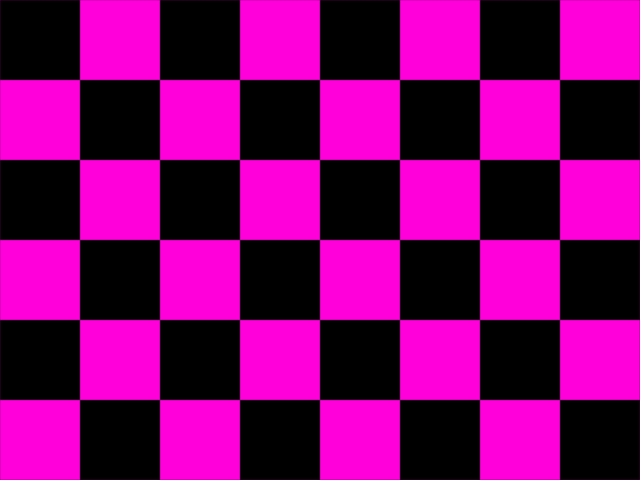
Give the GLSL for this pattern, as a Shadertoy shader.

```glsl
const vec2 CELLS = vec2(8.0, 6.0);          // squares across and down
const vec3 MAGENTA = vec3(1.0, 0.0, 0.86);
const vec3 BLACK = vec3(0.0);
const float EDGE_SOFTNESS = 0.66;           // half width of an edge, in pixels

// Signed distance to the nearest grid line, alternating sign from cell to cell
vec2 alternatingDistance(vec2 cell) {
    return abs(mod(cell - 0.5, 2.0) - 1.0) - 0.5;
}

// 1 on squares of even parity, 0 on odd ones, with smoothed edges
float checker(vec2 cell, vec2 edge) {
    vec2 side = clamp(alternatingDistance(cell) / edge, -1.0, 1.0);
    return 0.5 + 0.5 * side.x * side.y;
}

void mainImage(out vec4 fragColor, in vec2 fragCoord) {
    // Canvas position and edge width in cell units
    vec2 cell = CELLS * fragCoord / iResolution.xy;
    vec2 edge = EDGE_SOFTNESS * CELLS / iResolution.xy;

    fragColor = vec4(mix(BLACK, MAGENTA, checker(cell, edge)), 1.0);
}
```
